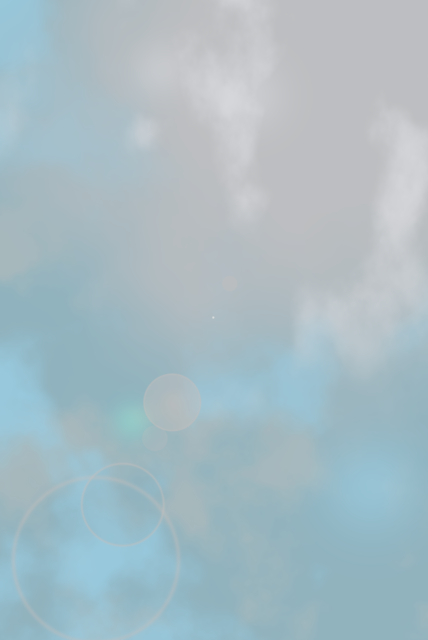
This texture is drawn by a WebGL 1 fragment shader. Its source:

```glsl
precision highp float;
// Hazy sky: a grey sun veil at the upper right fades into muted blue, with soft
// cloud patches from rotated fractal noise. Faint lens-flare discs and rings
// are strung along one slanted axis towards the lower left.
uniform vec2 u_resolution;

const vec3 DEEP_BLUE = vec3(0.565, 0.700, 0.745);
const vec3 BRIGHT_BLUE = vec3(0.600, 0.800, 0.885);
const vec3 VEIL_GREY = vec3(0.740, 0.745, 0.755);
const vec3 CLOUD_WHITE = vec3(0.865, 0.870, 0.885);
const vec3 WARM_HAZE = vec3(0.700, 0.735, 0.735);
const vec3 FLARE_PINK = vec3(0.780, 0.750, 0.740);
const vec3 FLARE_TEAL = vec3(0.560, 0.850, 0.810);

float hash(vec2 cell) {
  vec3 q = fract(vec3(cell.xyx) * 0.1031);
  q += dot(q, q.yzx + 33.33);
  return fract((q.x + q.y) * q.z);
}

float valueNoise(vec2 p) {
  vec2 cell = floor(p);
  vec2 f = fract(p);
  f = f * f * f * (f * (f * 6.0 - 15.0) + 10.0);
  float low = mix(hash(cell), hash(cell + vec2(1.0, 0.0)), f.x);
  float high = mix(hash(cell + vec2(0.0, 1.0)), hash(cell + 1.0), f.x);
  return mix(low, high, f.y);
}

float fbm(vec2 p) {
  float sum = 0.0;
  float weight = 0.52;
  for (int i = 0; i < 6; i++) {
    sum += weight * valueNoise(p);
    p = mat2(1.6, 1.2, -1.2, 1.6) * p + 17.3;
    weight *= 0.47;
  }
  return sum;
}

float glow(vec2 p, vec2 center, float radius) {
  vec2 d = (p - center) / radius;
  return exp(-dot(d, d));
}

float disc(vec2 p, vec2 center, float radius, float blur) {
  return 1.0 - smoothstep(radius - blur, radius + blur, length(p - center));
}

float ring(vec2 p, vec2 center, float radius, float width) {
  float d = (length(p - center) - radius) / width;
  return exp(-d * d);
}

// Point on the line through all flare elements, t from 0 to 1
vec2 flareAxis(float t) {
  return mix(vec2(0.359, 0.557), vec2(0.150, 0.125), t);
}

vec3 sky(vec2 p) {
  float veilNoise = fbm(p * 4.0 + 41.0) - 0.5;
  float sunDistance = length((p - vec2(0.50, 0.86)) * vec2(1.0, 0.92));
  float veil = 1.0 - smoothstep(0.20, 0.58, sunDistance + 0.22 * veilNoise);
  vec3 color = mix(DEEP_BLUE, VEIL_GREY, veil);

  // Warm haze and bright blue patches where the veil is thin
  float haze = smoothstep(0.50, 0.76, fbm(p * 6.5 + vec2(8.0, 63.0)));
  color = mix(color, WARM_HAZE, 0.65 * haze * (1.0 - veil));
  float blue = smoothstep(0.50, 0.74, fbm(p * 5.0 + vec2(29.0, 5.0)));
  blue = max(blue, 0.75 * glow(p, vec2(0.05, 0.86), 0.075));
  blue = max(blue, 0.75 * glow(p, vec2(0.58, 0.24), 0.075));
  color = mix(color, BRIGHT_BLUE, 0.85 * blue * (1.0 - veil));

  // White cloud tops inside the veil
  float tops = smoothstep(0.50, 0.80, fbm(p * vec2(8.0, 6.0) + vec2(3.0, 91.0)));
  tops = max(tops, 0.55 * glow(p, vec2(0.39, 0.85), 0.055));
  tops = max(tops, 0.50 * glow(p, vec2(0.25, 0.89), 0.045));
  return mix(color, CLOUD_WHITE, 0.75 * tops * veil);
}

vec3 addFlares(vec3 color, vec2 p, float pixel) {
  float edge = max(pixel, 0.0012);
  color = mix(color, FLARE_TEAL, 0.55 * glow(p, vec2(0.206, 0.342), 0.030));

  // Filled discs
  vec2 main = flareAxis(0.43);
  float body = disc(p, main, 0.045, edge);
  body *= 0.40 + 0.18 * glow(p, main, 0.016);
  color = mix(color, FLARE_PINK, body);
  color = mix(color, FLARE_PINK, 0.25 * ring(p, main, 0.044, 0.0015));
  color = mix(color, FLARE_PINK, 0.35 * disc(p, flareAxis(0.0), 0.012, edge));
  color = mix(color, FLARE_PINK, 0.22 * disc(p, flareAxis(0.56), 0.020, edge));
  color = mix(color, vec3(0.9), 0.8 * disc(p, flareAxis(0.123), 0.0015, edge));

  // Thin open rings, the larger one softer
  vec2 small = flareAxis(0.80);
  color = mix(color, DEEP_BLUE, 0.25 * disc(p, small, 0.064, edge));
  color = mix(color, FLARE_PINK, 0.42 * ring(p, small, 0.064, 0.0020));
  color = mix(color, FLARE_PINK, 0.36 * ring(p, flareAxis(1.0), 0.129, 0.0038));
  return color;
}

void main() {
  vec2 p = gl_FragCoord.xy / u_resolution.y;
  vec3 color = addFlares(sky(p), p, 1.0 / u_resolution.y);
  gl_FragColor = vec4(color, 1.0);
}
```
